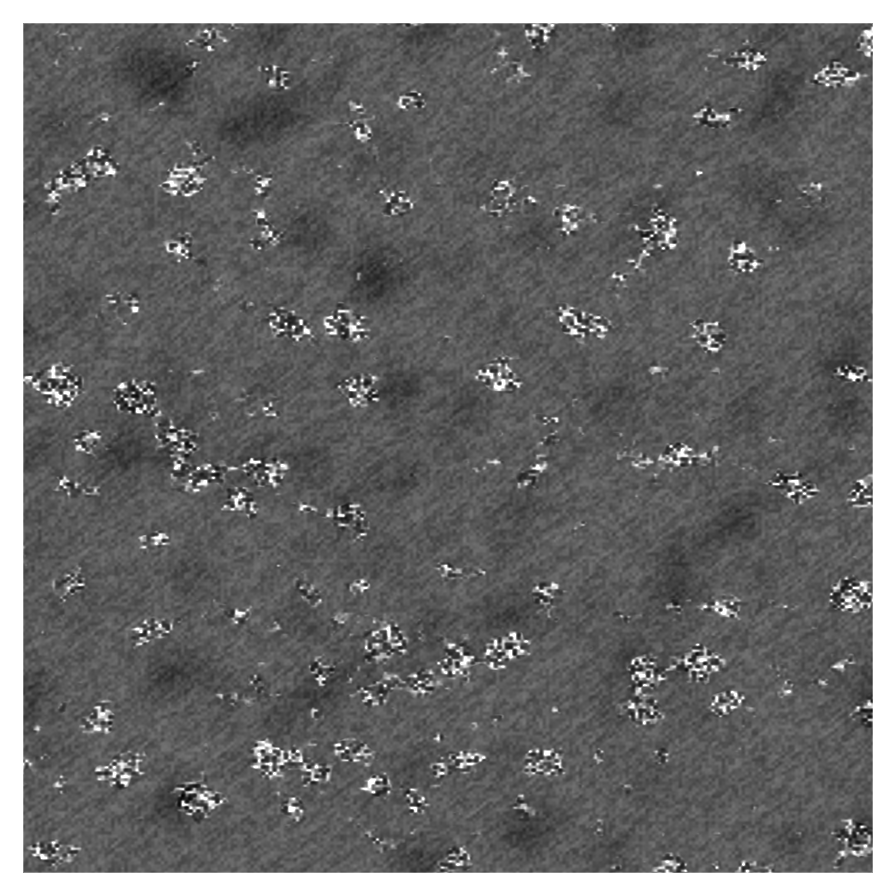
Give the GLSL for this texture, as a Shadertoy shader.

```glsl
float hash(vec2 cell) {
    vec3 q = fract(cell.xyx * vec3(0.1031, 0.1030, 0.0973));
    q += dot(q, q.yzx + 33.33);
    return fract((q.x + q.y) * q.z);
}

// Smooth grain with one random value per lattice point
float grain(vec2 p) {
    vec2 cell = floor(p), f = fract(p);
    f = f * f * (3.0 - 2.0 * f);
    float low = mix(hash(cell), hash(cell + vec2(1, 0)), f.x);
    float high = mix(hash(cell + vec2(0, 1)), hash(cell + vec2(1, 1)), f.x);
    return mix(low, high, f.y);
}

// Cellular field of soft blobs, one per cell, few of them strong
float blobs(vec2 p) {
    vec2 cell = floor(p);
    float sum = 0.0;
    for (int y = -1; y <= 1; y++) {
        for (int x = -1; x <= 1; x++) {
            vec2 c = cell + vec2(x, y);
            vec2 d = c + vec2(hash(c + 17.0), hash(c + 59.0)) - p;
            sum += pow(hash(c + 91.0), 3.0) * exp(-6.0 * dot(d, d));
        }
    }
    return sum;
}

void mainImage(out vec4 fragColor, in vec2 fragCoord) {
    vec2 p = fragCoord / iResolution.xy;
    vec2 slanted = vec2(dot(p, vec2(0.8, 0.6)), dot(p, vec2(-0.6, 0.8)));

    // Grey ground: fine grain, slanted brush streaks, dark smudges
    float shade = 0.36;
    shade += 0.13 * (grain(p * 270.0) - 0.5);
    shade += 0.09 * (grain(slanted * vec2(65, 260) + 400.0) - 0.5);
    shade -= 0.13 * blobs(slanted * vec2(13, 17) + 30.0);

    // Ragged clusters of bright and dark specks
    float cluster = blobs(p * vec2(18, 22) + 70.0);
    cluster += 0.6 * grain(p * vec2(45, 58) + 150.0);
    cluster += 0.4 * grain(p * vec2(100, 130) + 250.0);
    float speck = grain(p * vec2(235, 285) + 700.0);
    shade += smoothstep(0.8, 1.1, cluster) * (1.15 * speck * speck - 0.2);

    // White margin
    vec2 fromCentre = abs(p - 0.5);
    float edge = max(fromCentre.x, fromCentre.y) - 0.474;
    float blur = 0.7 / iResolution.y;
    shade = mix(clamp(shade, 0.0, 1.0), 1.0, smoothstep(-blur, blur, edge));

    fragColor = vec4(vec3(shade), 1.0);
}
```
